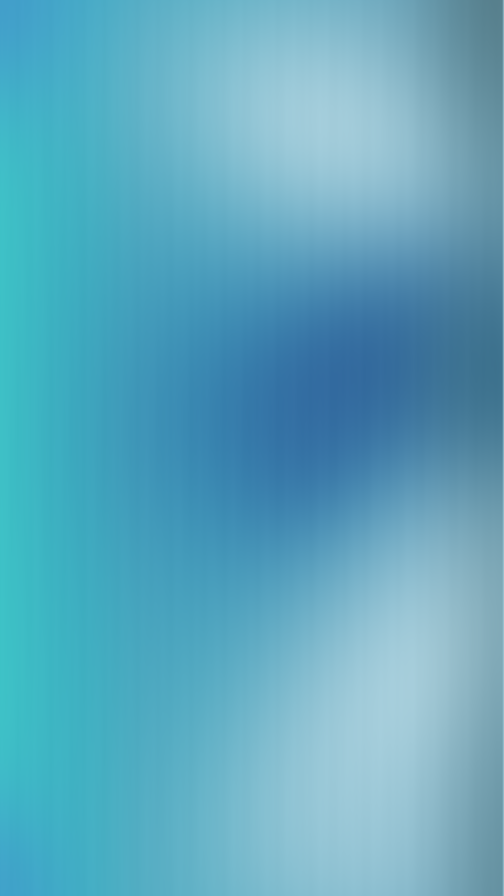
Give the GLSL for this background, as a WebGL 2 fragment shader.

```glsl
#version 300 es
precision highp float;
// Soft blurred backdrop: teal left edge, deep blue centre, pale glows and a grey right side.

uniform vec2 u_resolution;
out vec4 outColor;

// Canvas height in units of its width
const float HEIGHT = 16.0 / 9.0;

const vec3 TEAL      = vec3(0.24, 0.77, 0.78);
const vec3 AQUA      = vec3(0.24, 0.70, 0.76);
const vec3 CYAN      = vec3(0.29, 0.66, 0.75);
const vec3 HAZE      = vec3(0.39, 0.63, 0.73);
const vec3 SKY       = vec3(0.25, 0.61, 0.79);
const vec3 MID_BLUE  = vec3(0.22, 0.55, 0.71);
const vec3 DEEP_BLUE = vec3(0.19, 0.40, 0.62);
const vec3 PALE      = vec3(0.67, 0.82, 0.87);
const vec3 SLATE     = vec3(0.32, 0.46, 0.50);
const vec3 DARK_TEAL = vec3(0.21, 0.42, 0.53);

// Gaussian falloff over a rotated ellipse
float glow(vec2 p, vec2 centre, vec2 radii, float angle) {
    float c = cos(angle), s = sin(angle);
    vec2 d = p - centre;
    vec2 q = vec2(c * d.x + s * d.y, c * d.y - s * d.x) / radii;
    return exp(-dot(q, q));
}

// Horizontal wash from teal through cyan to haze
vec3 wash(float x) {
    vec3 color = mix(TEAL, AQUA, smoothstep(-0.04, 0.17, x));
    color = mix(color, CYAN, smoothstep(0.12, 0.32, x));
    return mix(color, HAZE, smoothstep(0.32, 0.95, x));
}

// Faint upright grain from layered sines, drifting slowly with height
float streaks(vec2 p, float frequency) {
    float sum = 0.0, weight = 0.5;
    for (int i = 0; i < 4; i++) {
        float drift = sin(p.y * 9.0 + float(i) * 2.1);
        sum += weight * sin(p.x * frequency + 0.8 * drift) * (0.7 + 0.3 * drift);
        frequency *= 1.63;
        weight *= 0.75;
    }
    return sum;
}

vec3 backdrop(vec2 p) {
    vec3 color = wash(p.x);

    // Blue corners on the left
    color = mix(color, SKY, 0.95 * glow(p, vec2(0.0, HEIGHT), vec2(0.20, 0.24), -0.3));
    color = mix(color, SKY, 0.85 * glow(p, vec2(0.0), vec2(0.15, 0.22), 0.3));

    // Broad blue pool behind the centre
    color = mix(color, MID_BLUE, 0.9 * glow(p, vec2(0.49, 0.95), vec2(0.30, 0.37), 0.0));

    // Pale lights above and below
    color = mix(color, PALE, 0.92 * glow(p, vec2(0.66, 1.53), vec2(0.35, 0.25), -0.35));
    color = mix(color, PALE, 0.5 * glow(p, vec2(0.75, 0.10), vec2(0.30, 0.28), 0.0));
    color = mix(color, PALE, 0.95 * glow(p, vec2(0.83, 0.43), vec2(0.48, 0.25), 0.95));

    // Deep blue core with a tail reaching down to the left
    color = mix(color, DEEP_BLUE, 0.9 * glow(p, vec2(0.72, 1.04), vec2(0.30, 0.20), 0.4));
    color = mix(color, DEEP_BLUE, 0.45 * glow(p, vec2(0.62, 0.90), vec2(0.20, 0.13), 1.1));

    // Grey shade along the right edge
    color = mix(color, SLATE, 0.38 * smoothstep(0.78, 1.04, p.x));
    color = mix(color, SLATE, 0.75 * glow(p, vec2(1.04, 1.82), vec2(0.20, 0.32), 0.0));
    color = mix(color, SLATE, 0.3 * glow(p, vec2(1.04, 0.0), vec2(0.16, 0.30), 0.0));
    return mix(color, DARK_TEAL, 0.8 * glow(p, vec2(1.03, 1.04), vec2(0.22, 0.20), 0.0));
}

void main() {
    vec2 p = gl_FragCoord.xy / u_resolution * vec2(1.0, HEIGHT);
    vec3 color = backdrop(p) + 0.006 * streaks(p, 110.0);

    // Thin pale rim at the far right
    color = mix(color, PALE, 0.6 * smoothstep(0.996, 0.999, p.x));
    outColor = vec4(color, 1.0);
}
```
